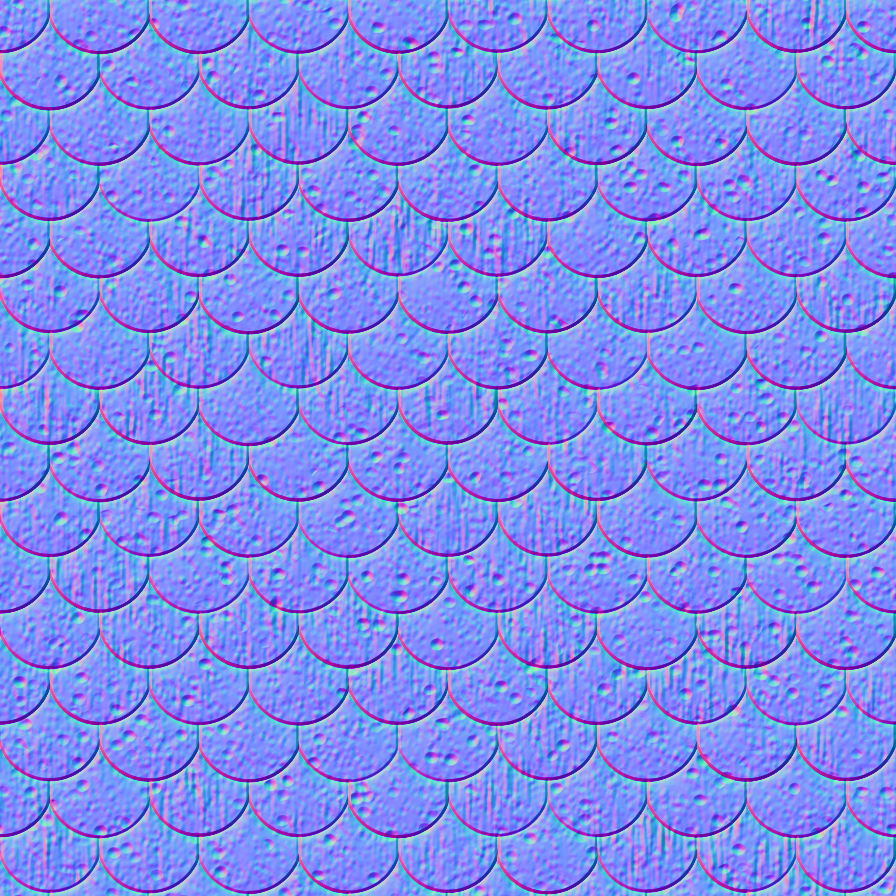
Give the GLSL for this texture map, as a WebGL 2 fragment shader.

```glsl
#version 300 es
precision highp float;
// Normal map of overlapping fish-scale roof tiles with weathered, streaked faces.

uniform vec2 u_resolution;
out vec4 fragColor;

// Layout: one unit is half a tile width, the canvas is 18 x 18 units
const float COLS = 9.0;
const float ROWS = 16.0;
const float SPAN = 2.0 * COLS;
const float PITCH = SPAN / ROWS;
const float BASE = 0.05;          // height of the lowest tile tips
const float ARC_RADIUS = 1.08;
const float ARC_JITTER = 0.04;

// Relief
const float EDGE_WIDTH = 0.062;
const float GROOVE_DEPTH = 0.07;
const float GROOVE_WIDTH = 0.035;
const float SAG_DEPTH = 0.11;     // soft dip below an overlapping tile
const float SAG_REACH = 0.85;
const float TILT = 0.05;
const float JOINT_DEPTH = 0.08;
const float JOINT_WIDTH = 0.05;
const float LIFT = 0.17;          // height difference between tiles

// Wear: spots per unit, and how strongly they stand out
const vec2 GRAIN_FREQ = vec2(12.0, 10.0);
const vec2 STREAK_FREQ = vec2(13.0, 2.0);
const vec2 PIT_FREQ = vec2(6.0, 7.0);
const float GRAIN_DEPTH = 0.026;
const float STREAK_DEPTH = 0.085;
const float PIT_DEPTH = 0.13;

const float SLOPE_STEP = 0.016;   // half the sampling distance for slopes

vec2 hash2(vec2 p) {
    vec3 a = fract(p.xyx * vec3(0.1031, 0.1030, 0.0973));
    a += dot(a, a.yzx + 33.33);
    return fract((a.xx + a.yz) * a.zy);
}

// Seamless cellular spots, raised or sunk; higher sparsity leaves fewer strong ones
float spots(vec2 p, vec2 freq, float sparsity) {
    vec2 cell = floor(p * freq);
    vec2 local = fract(p * freq);
    float sum = 0.0;
    for (int j = -1; j <= 1; j++) {
        for (int i = -1; i <= 1; i++) {
            vec2 offset = vec2(i, j);
            vec2 rnd = hash2(mod(cell + offset, SPAN * freq) + freq);
            vec2 away = offset + rnd - local;
            float bump = max(1.0 - dot(away, away), 0.0);
            float strength = 2.0 * fract(rnd.x * 57.3 + rnd.y * 91.7) - 1.0;
            sum += strength * pow(abs(strength), sparsity) * bump * bump;
        }
    }
    return sum;
}

// Fine grain, vertical streaks and scattered pits
float wear(vec2 p, float roughness) {
    vec2 wave = p * 6.2831853 / SPAN;
    float patches = 0.6 + 0.4 * sin(wave.x * 11.0 + 2.0 * sin(wave.y * 7.0))
                              * sin(wave.y * 9.0 + 2.0 * sin(wave.x * 5.0));
    float grain = spots(p, GRAIN_FREQ, 1.0) * (0.6 + 0.6 * patches);
    float streaks = spots(p, STREAK_FREQ, 1.5) * (0.1 + roughness * roughness) * patches;
    float pits = min(spots(p, PIT_FREQ, 9.0) + 0.1, 0.0);
    return GRAIN_DEPTH * grain + STREAK_DEPTH * streaks + PIT_DEPTH * pits;
}

// Stacks the tile rows from the lowest layer to the highest
float surfaceHeight(vec2 p) {
    float baseRow = floor((p.y - BASE) / PITCH);
    float height = 0.0;
    float roughness = 0.0;
    for (int k = -1; k <= 1; k++) {
        float row = baseRow + float(k);
        float shifted = p.x + mod(row, 2.0);
        float col = floor(0.5 * shifted);
        vec2 q = vec2(shifted - 2.0 * col - 1.0, p.y - BASE - row * PITCH);
        vec2 wrap = vec2(COLS, ROWS);
        vec2 tile = hash2(mod(vec2(col, row), wrap) + 3.0);
        vec2 beside = hash2(mod(vec2(col + (q.x < 0.0 ? -1.0 : 1.0), row), wrap) + 3.0);

        // Tile face with a step and a groove at the side joints
        float joint = 1.0 - smoothstep(0.0, JOINT_WIDTH, 1.0 - abs(q.x));
        float face = LIFT * (mix(tile.x, beside.x, 0.5 * joint) - 0.5)
                   - JOINT_DEPTH * joint - TILT * q.y;

        // Rounded lower edge, straight sides above the arc centre
        float drop = min(q.y - ARC_RADIUS, 0.0);
        float arc = length(vec2(q.x, drop)) - ARC_RADIUS + ARC_JITTER * (tile.y - 0.5);

        // Dip and groove around the edge; the dip blends smoothly between neighbours
        float easedX = q.x * (1.0 - pow(abs(q.x), 8.0) / 9.0);
        float reach = max(length(vec2(easedX, drop)) - ARC_RADIUS, 0.0) / SAG_REACH;
        float sag = max(1.0 - reach, 0.0);
        height -= SAG_DEPTH * sag * sag + GROOVE_DEPTH * exp(-max(arc, 0.0) / GROOVE_WIDTH);

        float under = k < 0 ? 0.0 : smoothstep(-EDGE_WIDTH, 0.0, arc);
        height = mix(face, height, under);
        roughness = mix(tile.y, roughness, under);
    }
    return height + wear(p, roughness);
}

void main() {
    vec2 p = SPAN * gl_FragCoord.xy / u_resolution;
    vec2 e = vec2(SLOPE_STEP, 0.0);
    vec2 slope = vec2(surfaceHeight(p + e.xy) - surfaceHeight(p - e.xy),
                      surfaceHeight(p + e.yx) - surfaceHeight(p - e.yx)) / (2.0 * SLOPE_STEP);

    // Red rises with the slope to the right, green falls with the slope upward
    vec3 normal = normalize(vec3(slope.x, -slope.y, 1.0));
    fragColor = vec4(0.5 + 0.5 * normal, 1.0);
}
```
